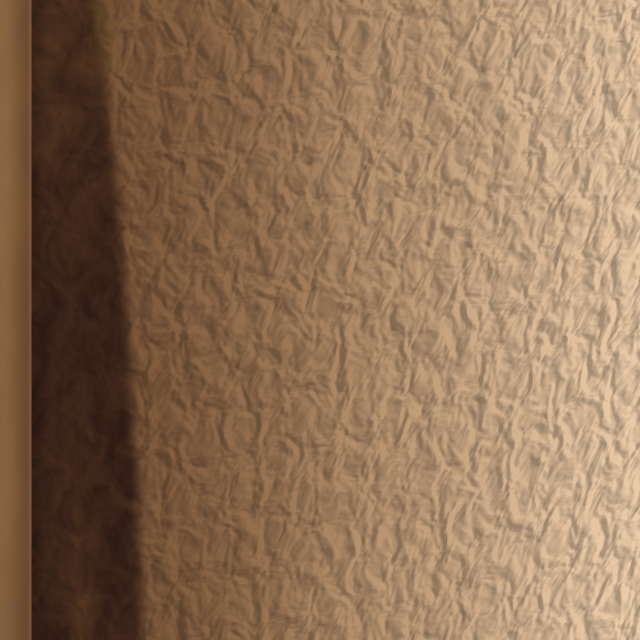
Write a WebGL 1 fragment shader that draws this texture.

```glsl
precision highp float;
uniform vec2 u_resolution;

vec2 gradientAt(vec2 cell) {
  vec3 q = fract(vec3(cell.xyx) * vec3(0.1031, 0.1030, 0.0973));
  q += dot(q, q.yzx + 33.33);
  float angle = 6.2832 * fract((q.x + q.y) * q.z);
  return vec2(cos(angle), sin(angle));
}

float gradientNoise(vec2 p) {
  vec2 i = floor(p), f = fract(p);
  vec2 u = f * f * f * (f * (f * 6.0 - 15.0) + 10.0);
  float a = dot(gradientAt(i), f);
  float b = dot(gradientAt(i + vec2(1.0, 0.0)), f - vec2(1.0, 0.0));
  float c = dot(gradientAt(i + vec2(0.0, 1.0)), f - vec2(0.0, 1.0));
  float d = dot(gradientAt(i + 1.0), f - 1.0);
  return mix(mix(a, b, u.x), mix(c, d, u.x), u.y);
}

float fbm(vec2 p) {
  float sum = 0.0, amp = 0.5;
  for (int k = 0; k < 4; k++) {
    sum += amp * gradientNoise(p);
    p = mat2(1.6, 1.2, -1.2, 1.6) * p + 7.3;
    amp *= 0.5;
  }
  return sum;
}

// Plaster relief: rounded lumps split by creases, finer to the right
float plasterHeight(vec2 p) {
  p.x += 0.22 * p.x * p.x;
  p.y += 0.12 * p.x * p.y - 0.25 * p.x * p.x;
  vec2 q = p * vec2(25.0, 22.0);
  q += 0.55 * vec2(gradientNoise(q * 0.8 + 3.1), gradientNoise(q * 0.8 + 19.7));
  float creases = sqrt(pow(gradientNoise(q * 1.2 + 41.0), 2.0) + 0.006);
  return fbm(q) + 0.5 * creases + 0.1 * gradientNoise(q * 3.7);
}

void main() {
  vec2 uv = gl_FragCoord.xy / u_resolution;
  float pixel = 1.0 / u_resolution.x;

  // Light falling across the wall, strongest at the lower right
  float across = (uv.x - 0.22) / 0.78;
  float light = across + 0.10 * across * (0.45 - uv.y)
              + 0.05 * (uv.y - 0.5) * (1.0 - across);
  light += 0.04 * gradientNoise(uv * 5.0);
  vec3 wall = mix(vec3(0.43, 0.30, 0.195), vec3(0.60, 0.465, 0.34), smoothstep(-0.12, 0.52, light));
  wall = mix(wall, vec3(0.83, 0.72, 0.595), smoothstep(0.2, 1.12, light));

  // Relief lit from the right and slightly above
  float relief = plasterHeight(uv) - plasterHeight(uv + vec2(0.0055, 0.0035));
  float shade = clamp(relief * 0.85, -0.19, 0.12);
  float pits = smoothstep(0.12, 0.42, fbm(uv * vec2(34.0, 30.0) + 11.0));
  wall *= 1.0 + shade - 0.10 * pits;

  // Recess with soft vertical mottling
  float mottle = fbm(uv * vec2(22.0, 11.0) + 1.5 * gradientNoise(uv * 14.0));
  float glow = 0.28 + 0.35 * smoothstep(0.45, 1.0, uv.y) + 0.8 * mottle;
  glow += 0.4 * exp(-pow((uv.x - 0.125) / 0.03, 2.0)) * (1.0 - smoothstep(0.1, 0.45, uv.y));
  vec3 recess = mix(vec3(0.175, 0.10, 0.08), vec3(0.32, 0.205, 0.125), clamp(glow, 0.0, 1.0));
  recess *= 1.0 + 0.5 * shade;
  recess *= 0.85 + 0.15 * smoothstep(0.05, 0.075, uv.x);

  // Slanting shadow edge and its faint olive fringe at the top
  float edge = 0.226 - 0.028 * uv.y - 0.042 * uv.y * uv.y;
  edge += 0.004 * gradientNoise(vec2(uv.y * 16.0, 2.5));
  float offset = uv.x - edge;
  vec3 color = mix(recess, wall, smoothstep(-0.018, 0.013, offset));
  float fringe = exp(-pow(offset / 0.018, 2.0)) * smoothstep(0.8, 1.0, uv.y);
  color = mix(color, vec3(0.36, 0.27, 0.13), 0.5 * fringe);

  // Smooth post along the left side
  vec3 post = mix(vec3(0.53, 0.385, 0.25), vec3(0.42, 0.285, 0.18), smoothstep(0.005, 0.048, uv.x));
  post *= 1.0 + 0.12 * fbm(uv * vec2(18.0, 7.0) + 5.0) + 0.05 * (uv.y - 0.5);
  post += 0.05 * exp(-pow((uv.x - 0.047) / 0.0025, 2.0));
  float postEdge = max(0.0015, pixel);
  color = mix(post, color, smoothstep(0.0495 - postEdge, 0.0495 + postEdge, uv.x));

  gl_FragColor = vec4(color, 1.0);
}
```
